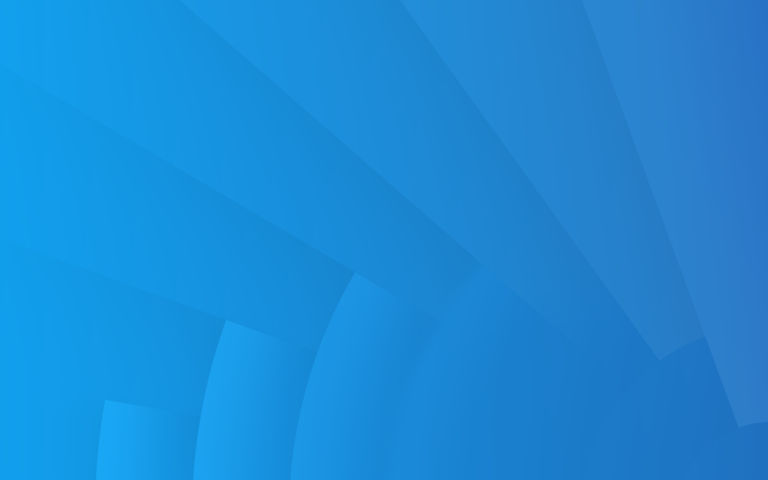
A Shadertoy shader for this background:

```glsl
// Blue fan of overlapping blades, with concentric rings around a lower right pivot.

const vec2 PIVOT = vec2(1.606, -0.075);        // in canvas heights
const vec3 LEFT_BLUE = vec3(0.065, 0.625, 0.93);
const vec3 RIGHT_BLUE = vec3(0.135, 0.472, 0.778);
const vec3 CORNER_FADE = vec3(0.025, 0.05, 0.012);
const vec3 BLADE_LIFT = vec3(0.015, 0.006, 0.002);
const vec3 RING_TINT = vec3(0.45, 1.0, 1.0);

const int RING_COUNT = 7;
const float RING_RADIUS = 1.408;               // outermost ring
const float RING_STEP = 0.202;
const vec2 RIM_LIFT = vec2(0.05, -0.025);      // outer rim: first ring, last ring
const vec2 INNER_LIFT = vec2(-0.006, -0.03);   // inner rim: first ring, last ring
const float RING_SHADOW = 0.025;
const float RING_SHADOW_WIDTH = 0.06;
const float TOP_SHADOW = 0.03;
const float BLADE_SHADOW = 0.043;
const float BLADE_SHADOW_WIDTH = 0.14;

// Angle of each blade edge, in degrees above the leftward horizontal
const float EDGE_ANGLES[RING_COUNT] =
    float[RING_COUNT](9.9, 19.8, 30.4, 41.1, 54.3, 69.9, 120.0);

// Signed distance to the blade edge, positive above it
float edgeDistance(vec2 q, int i) {
    float a = radians(EDGE_ANGLES[i]);
    return dot(q, vec2(sin(a), cos(a)));
}

// Coverage of the region where the distance is negative
float inside(float d, float softness) {
    return 1.0 - smoothstep(-softness, softness, d);
}

vec3 baseColor(vec2 uv) {
    vec3 color = mix(LEFT_BLUE, RIGHT_BLUE, uv.x);
    return color - CORNER_FADE * smoothstep(0.95, 1.2, uv.x + 0.15 * uv.y);
}

// Each blade casts a soft shadow on the one below its edge
vec3 drawBlades(vec3 base, vec2 q, vec2 uv, float aa) {
    vec3 color = base;
    float strength = BLADE_SHADOW * mix(0.35, 1.0, smoothstep(0.0, 0.4, uv.x));
    for (int i = 1; i < RING_COUNT - 1; i++) {
        float d = edgeDistance(q, i);
        float below = inside(d, aa);
        color *= 1.0 - strength * below * exp(min(d, 0.0) / BLADE_SHADOW_WIDTH);
        color += BLADE_LIFT * (1.0 - below) * smoothstep(1.0, 4.0, float(i));
    }
    return color;
}

// Nested rings, lit at the outer rim and cut off at their blade edges
vec3 drawRings(vec3 color, vec3 base, vec2 q, float aa) {
    for (int i = 0; i < RING_COUNT; i++) {
        float level = smoothstep(0.5, 4.5, float(i));
        float radial = length(q) - (RING_RADIUS - float(i) * RING_STEP);
        float edge = edgeDistance(q, i);

        float shadow = exp(-max(radial, 0.0) / RING_SHADOW_WIDTH)
                     * (1.0 - smoothstep(-0.06, 0.03, edge));
        color *= 1.0 - RING_SHADOW * (1.0 - level) * shadow;

        float inward = smoothstep(0.0, 1.0, -radial / RING_STEP);
        float rim = mix(RIM_LIFT.x, RIM_LIFT.y, level);
        float inner = mix(INNER_LIFT.x, INNER_LIFT.y, level);
        vec3 ring = base + RING_TINT * mix(rim, inner, inward);
        ring *= 1.0 - TOP_SHADOW * inward * (1.0 - level)
                    * exp(min(edge, 0.0) / BLADE_SHADOW_WIDTH);

        // The fourth and fifth rims melt into the blades
        float softness = i == 4 ? 0.11 : (i == 3 ? 0.025 : aa);
        color = mix(color, ring, inside(radial, softness) * inside(edge, aa));
    }
    return color;
}

void mainImage(out vec4 fragColor, in vec2 fragCoord) {
    vec2 uv = fragCoord / iResolution.xy;
    vec2 q = fragCoord / iResolution.y - PIVOT;
    float aa = 0.8 / iResolution.y;

    vec3 base = baseColor(uv);
    vec3 color = drawBlades(base, q, uv, aa);
    color = drawRings(color, base, q, aa);
    fragColor = vec4(clamp(color, 0.0, 1.0), 1.0);
}
```
